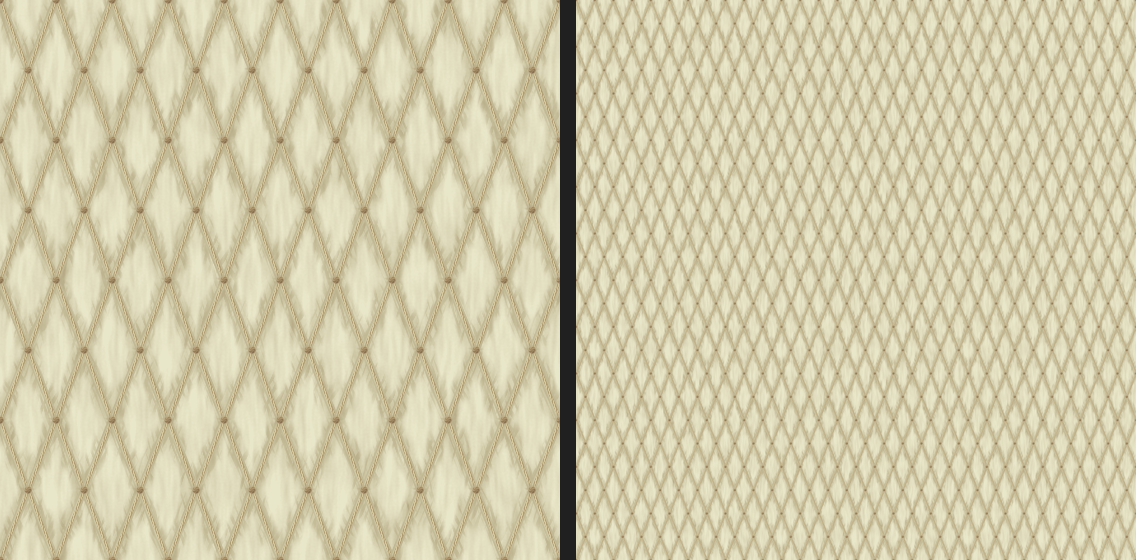
Left, the tile; right, the same tile 3 across and 3 down.
Write a Shadertoy shader that draws this pattern.

```glsl
// Painted silk trellis: tall diamonds edged with beaded cord, a button at every crossing.

const vec2 REPEATS = vec2(10.0, 4.0);
const float SEGMENT = 0.1346; // cord length between two buttons

vec2 gradientAt(vec2 cell, vec2 period) {
    vec3 h = fract(mod(cell, period).xyx * vec3(0.1031, 0.1030, 0.0973));
    h += dot(h, h.yzx + 33.33);
    float angle = 6.2832 * fract((h.x + h.y) * h.z);
    return vec2(cos(angle), sin(angle));
}

// Gradient noise that wraps after a whole number of cells
float noise(vec2 p, vec2 period) {
    vec2 i = floor(p), f = p - i;
    vec2 u = f * f * f * (f * (f * 6.0 - 15.0) + 10.0);
    vec2 e = vec2(0.0, 1.0);
    float low = mix(dot(gradientAt(i, period), f),
                    dot(gradientAt(i + e.yx, period), f - e.yx), u.x);
    float high = mix(dot(gradientAt(i + e, period), f - e),
                     dot(gradientAt(i + 1.0, period), f - 1.0), u.x);
    return mix(low, high, u.y);
}

float layer(vec2 uv, vec2 cells) {
    return noise(uv * cells, cells);
}

vec3 silk(float shade) {
    return mix(vec3(0.915, 0.905, 0.79), vec3(0.62, 0.56, 0.40), clamp(shade, 0.0, 1.0));
}

// Brush marks that run alongside a cord
float brushMarks(float across, float along, float wobble) {
    float n = noise(vec2(across * 14.0 + wobble, along * 3.0), vec2(28.0, 6.0));
    return smoothstep(0.02, 0.32, n);
}

// Pale ribbon with soft creased edges and a row of twisted beads
void drawCord(inout vec3 color, float offset, float along, float wear, float px) {
    float d = abs(offset);
    float ribbon = 1.0 - smoothstep(0.0048 - px, 0.0048 + px, d);
    color = mix(color, silk(0.25 + 0.2 * wear), 0.75 * ribbon);
    float crease = 1.0 - smoothstep(0.0004, 0.0010 + px, abs(d - 0.0050));
    color = mix(color, silk(0.56), (0.5 + 0.5 * wear) * crease);

    float side = offset - 0.0008;
    float f = fract(along * 22.0 + side * 80.0) - 0.5;
    vec2 bead = vec2(side, f * SEGMENT / 22.0);
    float groove = 1.0 - smoothstep(0.0022 - px * 0.5, 0.0022 + px, abs(side));
    color = mix(color, vec3(0.64, 0.55, 0.38), 0.72 * groove);
    float body = 1.0 - smoothstep(0.0020 - px * 0.6, 0.0020 + px * 0.6,
                                  length(bead + vec2(0.0005, -0.0004)));
    color = mix(color, vec3(0.87, 0.81, 0.64), 0.9 * body);
}

// Small carved button lit from the upper left
void drawButton(inout vec3 color, vec2 q, float px) {
    float r = length(q), angle = atan(q.y, q.x);
    float frayed = 0.0105 + 0.0018 * sin(angle * 7.0) + 0.001 * sin(angle * 11.0 + 1.0);
    color = mix(color, silk(0.70), 0.6 * (1.0 - smoothstep(frayed - 0.006, frayed + 0.003, r)));
    float disc = 1.0 - smoothstep(0.0062 - px, 0.0062 + px, r);
    float light = dot(q, vec2(-0.6, 0.8)) / 0.0062;
    float carving = sin(angle * 5.0 + r * 900.0) * smoothstep(0.001, 0.004, r);
    vec3 button = mix(vec3(0.52, 0.42, 0.29), vec3(0.76, 0.67, 0.51),
                      clamp(0.45 + 0.4 * light + 0.2 * carving, 0.0, 1.0));
    color = mix(color, button, disc);
}

void mainImage(out vec4 fragColor, in vec2 fragCoord) {
    vec2 uv = fragCoord / iResolution.xy;
    float px = 0.75 / min(iResolution.x, iResolution.y);

    // Diagonal coordinates: a cord lies on every whole number
    vec2 p = uv * REPEATS;
    vec2 diagonal = vec2(p.x + p.y, p.x - p.y);
    vec2 local = diagonal - round(diagonal);
    vec2 offset = local / length(REPEATS);
    float edge = min(abs(offset.x), abs(offset.y));
    vec2 fromKnot = vec2(local.x + local.y, local.x - local.y) * 0.5 / REPEATS;

    // Vertical washes of paint
    float sway = layer(uv, vec2(12.0, 10.0));
    vec2 flow = uv + vec2(0.006 * sway, 0.0);
    float streaks = 0.5 * layer(flow, vec2(40.0, 8.0))
                  + 0.5 * layer(flow, vec2(80.0, 13.0))
                  + 0.4 * layer(flow, vec2(150.0, 24.0));
    float ragged = layer(flow, vec2(70.0, 20.0));
    float grain = layer(uv, vec2(230.0));
    float shade = 0.07 + 0.30 * streaks + 0.04 * grain;

    // Folds darken toward the cords and gather at the buttons
    float fold = 1.0 - smoothstep(0.002, 0.026, edge + 0.014 * ragged);
    float marks = max(brushMarks(diagonal.x, diagonal.y, sway),
                      brushMarks(diagonal.y, diagonal.x, sway + 5.0));
    float reach = 1.0 - smoothstep(0.009, 0.022, edge + 0.012 * ragged);
    shade += 0.25 * fold + 0.20 * marks * reach;
    shade += 0.16 * exp(-length(fromKnot * vec2(1.0, 0.55)) / 0.010);

    vec3 color = silk(shade);
    float wear = clamp(0.5 + ragged, 0.0, 1.0);
    drawCord(color, offset.x, diagonal.y, wear, px);
    drawCord(color, offset.y, diagonal.x, wear, px);
    drawButton(color, fromKnot, px);
    fragColor = vec4(color, 1.0);
}
```
